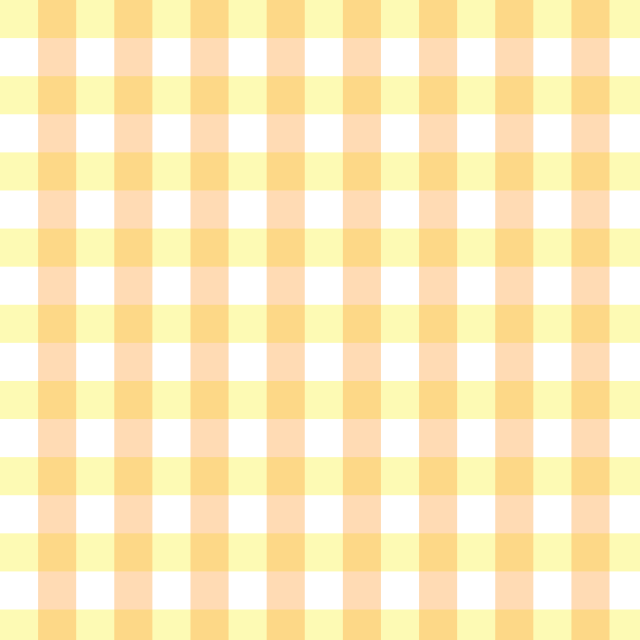
This pattern is drawn by a Shadertoy shader. Its source:

```glsl
// Gingham check: peach vertical bands crossing yellow horizontal bands on white.

const float REPEATS = 8.4;         // band pairs across and down the canvas
const float BAND_WIDTH = 0.5;      // share of one repeat covered by a band
const float COLUMN_CENTER = 0.75;  // band centre in a repeat, from the left
const float ROW_CENTER = 0.25;     // band centre in a repeat, from the top

const vec3 WHITE   = vec3(1.0);
const vec3 PEACH   = vec3(1.0, 0.859, 0.706);
const vec3 YELLOW  = vec3(0.992, 0.980, 0.706);
const vec3 OVERLAP = vec3(0.992, 0.847, 0.529);

// Antialiased coverage of a repeating band; pixel is the pixel size in repeats.
float band(float t, float center, float pixel) {
    float offset = abs(fract(t - center + 0.5) - 0.5);
    return clamp((0.5 * BAND_WIDTH - offset) / pixel + 0.5, 0.0, 1.0);
}

void mainImage(out vec4 fragColor, in vec2 fragCoord) {
    // Repeat coordinates, measured from the top left corner
    vec2 uv = fragCoord / iResolution.xy;
    vec2 cell = REPEATS * vec2(uv.x, 1.0 - uv.y);
    vec2 pixel = REPEATS / iResolution.xy;

    float column = band(cell.x, COLUMN_CENTER, pixel.x);
    float row = band(cell.y, ROW_CENTER, pixel.y);

    // Blend the four woven colours
    vec3 gap = mix(WHITE, PEACH, column);
    vec3 stripe = mix(YELLOW, OVERLAP, column);
    fragColor = vec4(mix(gap, stripe, row), 1.0);
}
```
